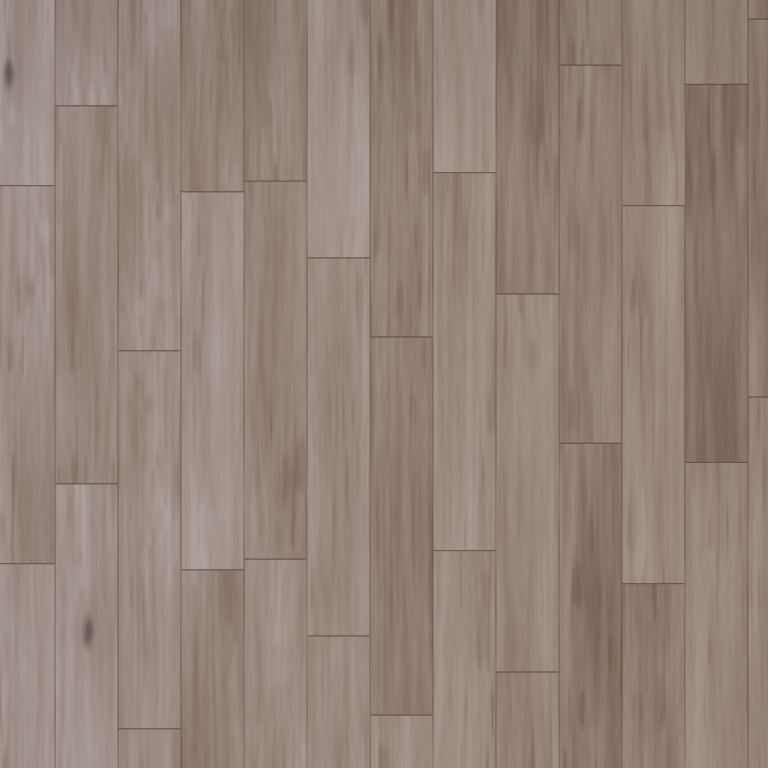
Write a three.js fragment shader that draws this texture.

```glsl
varying vec2 vUv;

const vec2 PLANK = vec2(0.08203, 0.4922);
const float FIRST_SEAM = -0.0104;

const vec3 DARK_WOOD = vec3(0.485, 0.400, 0.350);
const vec3 MID_WOOD = vec3(0.583, 0.512, 0.470);
const vec3 PALE_WOOD = vec3(0.650, 0.598, 0.570);
const vec3 SEAM_COLOR = vec3(0.360, 0.285, 0.245);
const vec3 KNOT_COLOR = vec3(0.370, 0.320, 0.295);

// Height of the lower end joint in each column
const float JOINTS[13] = float[13](
  0.266, 0.370, 0.051, 0.258, 0.272, 0.172, 0.069,
  0.283, 0.125, 0.423, 0.240, 0.398, 0.483);

// Tone of the bottom, middle and top plank in each column
const vec3 TONES[13] = vec3[13](
  vec3(0.4, 0.1, 0.5), vec3(0.4, -0.1, 0.1), vec3(0.1, 0.1, -0.1),
  vec3(-0.3, 0.5, -0.4), vec3(0.4, -0.3, -0.4), vec3(-0.3, 0.2, 0.7),
  vec3(0.2, -0.6, -0.3), vec3(0.2, 0.2, 0.7), vec3(0.1, 0.0, -0.7),
  vec3(-0.6, -0.1, -0.2), vec3(-0.5, 0.2, 0.0), vec3(0.1, -0.9, 0.0),
  vec3(0.0, -0.2, -0.3));

float hash(vec2 p) {
  vec3 q = fract(vec3(p.xyx) * 0.1031);
  q += dot(q, q.yzx + 33.33);
  return fract((q.x + q.y) * q.z);
}

float noise(vec2 p) {
  vec2 i = floor(p);
  vec2 f = fract(p);
  f = f * f * (3.0 - 2.0 * f);
  float low = mix(hash(i), hash(i + vec2(1.0, 0.0)), f.x);
  float high = mix(hash(i + vec2(0.0, 1.0)), hash(i + vec2(1.0)), f.x);
  return mix(low, high, f.y);
}

// Noise centred on zero, stretched along the plank
float streak(vec2 p, vec2 scale, vec2 seed) {
  return noise(p * scale + seed) - 0.5;
}

float woodGrain(vec2 p, vec2 seed) {
  p.x += 0.004 * streak(p, vec2(20.0, 6.0), seed);
  float grain = 0.75 * streak(p, vec2(38.0, 4.0), seed);
  grain += 0.50 * streak(p, vec2(110.0, 6.0), seed + 11.0);
  grain += 0.50 * streak(p, vec2(240.0, 9.0), seed + 23.0);
  grain += 0.25 * streak(p, vec2(420.0, 45.0), seed + 37.0);
  return grain;
}

// Dark pores gathered in patches
float poreStreaks(vec2 p, vec2 seed) {
  float pores = smoothstep(0.60, 0.92, noise(p * vec2(170.0, 13.0) + seed));
  float patches = smoothstep(0.35, 0.75, noise(p * vec2(22.0, 5.0) + seed + 5.0));
  return pores * patches;
}

// Chalky wear, strongest at the left
float chalkWear(vec2 p, vec2 seed) {
  float patches = smoothstep(0.45, 0.85, noise(p * vec2(30.0, 7.0) + seed));
  float scuffs = noise(p * vec2(190.0, 40.0) + seed);
  return patches * scuffs * mix(0.75, 0.15, smoothstep(0.1, 0.6, p.x));
}

float knot(vec2 p, vec2 center, vec2 radius) {
  vec2 d = (p - center) / radius;
  float r = length(d) + 0.25 * streak(p, vec2(160.0, 60.0), center);
  return 0.65 * (1.0 - smoothstep(0.15, 1.0, r)) + 0.2 * exp(-r * r);
}

float line(float d, float halfWidth, float blur) {
  return 1.0 - smoothstep(halfWidth - 0.5 * blur, halfWidth + 0.5 * blur, d);
}

vec3 woodColor(float tone) {
  vec3 lower = mix(MID_WOOD, DARK_WOOD, clamp(-tone, 0.0, 1.3));
  return mix(lower, PALE_WOOD, clamp(tone, 0.0, 1.2));
}

void main() {
  // Plank layout
  float across = (vUv.x - FIRST_SEAM) / PLANK.x;
  int column = int(clamp(floor(across), 0.0, 12.0));
  float along = (vUv.y - JOINTS[column]) / PLANK.y + 1.0;
  int row = int(clamp(floor(along), 0.0, 2.0));
  vec2 cell = fract(vec2(across, along));
  vec2 edge = min(cell, 1.0 - cell) * PLANK;
  vec2 seed = vec2(float(column) * 17.0, float(row) * 29.0);

  // Plank tone, grain and wear
  float tone = 0.72 * TONES[column][row] + 0.12;
  tone += woodGrain(vUv, seed);
  tone -= 0.55 * poreStreaks(vUv, seed);
  tone += chalkWear(vUv, seed + 51.0);
  vec3 color = woodColor(tone);

  // Knots
  float knots = knot(vUv, vec2(0.011, 0.904), vec2(0.010, 0.027));
  knots = max(knots, knot(vUv, vec2(0.115, 0.178), vec2(0.010, 0.030)));
  color = mix(color, KNOT_COLOR, knots);

  // Seams and end joints
  float blur = max(fwidth(vUv.x), 0.0006);
  float seamFade = 0.35 + 0.40 * noise(vec2(vUv.y * 14.0, floor(across + 0.5) * 7.0));
  float seam = line(edge.x, 0.0007, blur) * seamFade;
  float joint = line(edge.y, 0.0008, blur) * 0.75;
  color = mix(color, SEAM_COLOR, max(seam, joint));

  // Cool light from the left, dimmer towards the top and right
  vec3 light = mix(vec3(1.0, 1.01, 1.035), vec3(1.0, 0.99, 0.97), vUv.x);
  light *= 1.01 - 0.05 * smoothstep(0.75, 1.0, vUv.y) - 0.03 * smoothstep(0.85, 1.0, vUv.x);
  gl_FragColor = vec4(color * light, 1.0);
}
```
